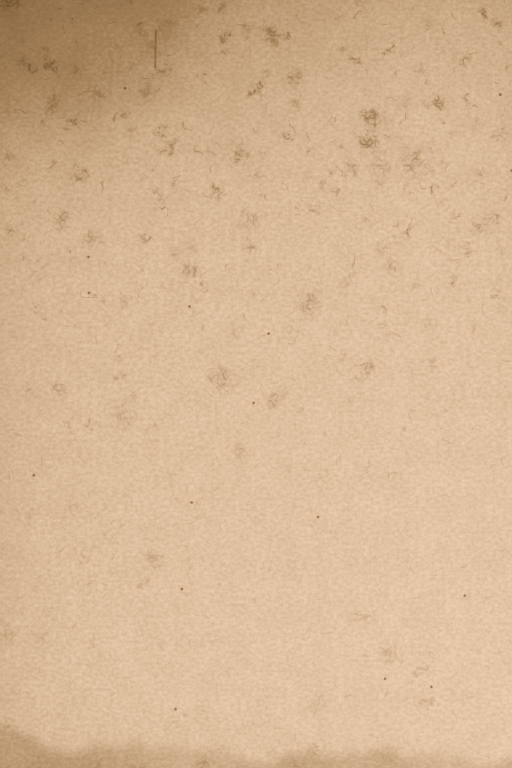
A WebGL 1 fragment shader for this texture:

```glsl
precision highp float;
// Aged, foxed paper: warm grain, fuzzy brown spots, short fibres and darkened edges.
uniform vec2 u_resolution;

const vec3 PAPER_LIGHT = vec3(0.890, 0.772, 0.645);
const vec3 PAPER_DARK = vec3(0.640, 0.500, 0.340);
const vec3 STAIN_DARK = vec3(0.330, 0.230, 0.110);
const float GRAIN_STRENGTH = 0.30;
const float MOTTLE_STRENGTH = 0.13;
const float SPOT_STRENGTH = 0.62;
const float FIBRE_STRENGTH = 0.34;
const float SPOT_CELLS = 19.0;
const float FIBRE_CELLS = 42.0;
const float FLECK_CELLS = 11.0;

vec2 hash2(vec2 p) {
  vec3 q = fract(p.xyx * vec3(0.1031, 0.1030, 0.0973));
  q += dot(q, q.yzx + 33.33);
  return fract((q.xx + q.yz) * q.zy);
}

vec2 gradientAt(vec2 cell) {
  float a = 6.2832 * hash2(cell).x;
  return vec2(cos(a), sin(a));
}

float gradientNoise(vec2 p) {
  vec2 i = floor(p), f = fract(p);
  vec2 u = f * f * f * (f * (f * 6.0 - 15.0) + 10.0);
  vec2 e = vec2(1.0, 0.0);
  float low = mix(dot(gradientAt(i), f), dot(gradientAt(i + e), f - e), u.x);
  float high = mix(dot(gradientAt(i + e.yx), f - e.yx), dot(gradientAt(i + 1.0), f - 1.0), u.x);
  return mix(low, high, u.y);
}

float fbm(vec2 p) {
  float sum = 0.0, amp = 0.55;
  for (int k = 0; k < 4; k++) {
    sum += amp * gradientNoise(p);
    p = mat2(1.6, 1.2, -1.2, 1.6) * p + 17.3;
    amp *= 0.55;
  }
  return sum;
}

float segmentDistance(vec2 p, vec2 a, vec2 b) {
  vec2 d = b - a;
  return length(p - a - d * clamp(dot(p - a, d) / dot(d, d), 0.0, 1.0));
}

// Fuzzy foxing spots, broken up by ridged noise into starry tufts.
float foxing(vec2 p, float cells, float density) {
  vec2 q = p * cells + 0.45 * vec2(fbm(p * 75.0), fbm(p * 75.0 + 41.0));
  vec2 base = floor(q);
  float sum = 0.0;
  for (int y = -1; y <= 1; y++) {
    for (int x = -1; x <= 1; x++) {
      vec2 cell = base + vec2(float(x), float(y));
      vec2 dice = hash2(cell + 91.0);
      vec2 d = q - cell - hash2(cell + 7.0);
      float radius = mix(0.08, 0.25, dice.y * dice.y);
      float present = smoothstep(0.0, 0.35, density - dice.x);
      sum += present * exp(-dot(d, d) / (radius * radius));
    }
  }
  float ridge = 1.0 - smoothstep(0.0, 0.28, abs(gradientNoise(p * 130.0)));
  return sum * (0.35 + 0.75 * ridge);
}

// Short, slightly bent hairs lying in every direction.
float fibres(vec2 p, float pixel) {
  vec2 q = p * FIBRE_CELLS + 0.35 * vec2(gradientNoise(p * 70.0), gradientNoise(p * 70.0 + 23.0));
  vec2 base = floor(q);
  float width = max(0.0007, 0.6 * pixel) * FIBRE_CELLS;
  float sum = 0.0;
  for (int y = -1; y <= 1; y++) {
    for (int x = -1; x <= 1; x++) {
      vec2 cell = base + vec2(float(x), float(y));
      vec2 dice = hash2(cell + 153.0);
      vec2 centre = cell + hash2(cell + 211.0);
      float angle = 6.2832 * dice.x;
      vec2 reach = mix(0.08, 0.32, dice.y) * vec2(cos(angle), sin(angle));
      float d = segmentDistance(q, centre - reach, centre + reach);
      sum += smoothstep(0.5, 1.0, fract(dice.x * 7.0 + dice.y * 3.0)) * (1.0 - smoothstep(0.0, 2.0 * width, d));
    }
  }
  return sum;
}

// Sparse, small, sharp dark specks.
float flecks(vec2 p, float pixel) {
  vec2 q = p * FLECK_CELLS, cell = floor(q);
  vec2 dice = hash2(cell + 301.0);
  float d = length(q - cell - 0.15 - 0.7 * hash2(cell + 57.0)) / FLECK_CELLS;
  return step(0.8, dice.x) * (1.0 - smoothstep(0.0005, 0.0015 + pixel, d));
}

// Slow darkening towards the top, the left side and the torn lower edge.
float ageing(vec2 uv, vec2 p) {
  float cloud = fbm(p * 6.0);
  vec2 corner = vec2(uv.x * 2.3, (1.0 - uv.y) * 6.0);
  float shade = 0.17 * uv.y + 0.12 * (1.0 - uv.x) - 0.06;
  shade += 0.85 * exp(-dot(corner, corner)) * (1.0 + 0.8 * cloud);
  shade += 0.30 * exp(-9.0 * (1.0 - uv.y)) + 0.16 * exp(-11.0 * uv.x) + 0.10 * exp(-14.0 * (1.0 - uv.x)) * uv.y;
  float edge = 0.018 + 0.035 * exp(-9.0 * uv.x) + 0.05 * fbm(vec2(p.x * 7.0, 3.0));
  shade += 0.38 * (1.0 - smoothstep(-0.012, 0.012, uv.y - edge)) * (0.8 + cloud);
  return shade + 0.18 * exp(-22.0 * uv.y) * (1.0 - 0.6 * uv.x);
}

void main() {
  vec2 uv = gl_FragCoord.xy / u_resolution;
  vec2 p = gl_FragCoord.xy / u_resolution.y;
  float pixel = 1.0 / u_resolution.y;
  float density = 0.36 + 0.40 * smoothstep(0.35, 1.0, uv.y) + 0.5 * fbm(p * 5.0 + 9.0);
  float depth = 0.55 + 0.55 * smoothstep(0.2, 0.95, uv.y);
  float grain = gradientNoise(p * vec2(150.0, 210.0)) + 0.8 * gradientNoise(p.yx * 290.0 + 5.0);
  float shade = ageing(uv, p) - GRAIN_STRENGTH * 0.6 * grain - MOTTLE_STRENGTH * fbm(p * 28.0);
  float spots = foxing(p, SPOT_CELLS, density) + 0.6 * foxing(p + 3.7, SPOT_CELLS * 1.9, density - 0.1);
  shade += SPOT_STRENGTH * depth * spots + FIBRE_STRENGTH * depth * fibres(p, pixel);
  shade += 1.1 * flecks(p, pixel);
  float scratch = segmentDistance(p, vec2(0.202, 0.913), vec2(0.203, 0.960));
  shade += 0.6 * (1.0 - smoothstep(0.0003, 0.001 + pixel, scratch));
  vec3 colour = mix(PAPER_LIGHT, PAPER_DARK, clamp(shade, -0.12, 1.0));
  gl_FragColor = vec4(mix(colour, STAIN_DARK, clamp(0.6 * (shade - 1.0), 0.0, 0.8)), 1.0);
}
```
